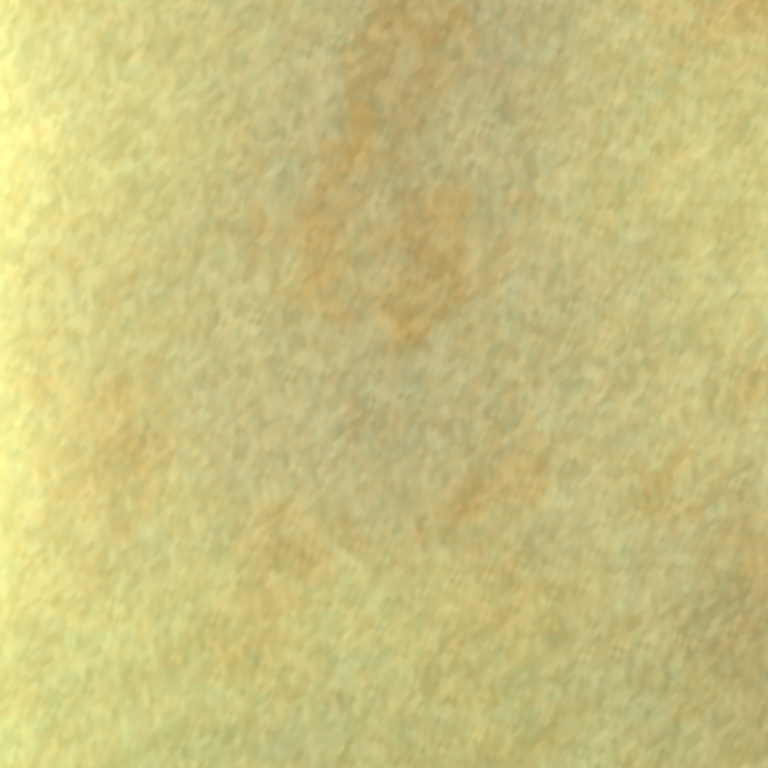
A Shadertoy shader for this texture:

```glsl
// Soft, mottled yellow skin-like surface: a bright left rim, a shaded
// diagonal valley, ochre blotches from warped fractal noise, and a fine
// slanted grain with slight colour variation laid over everything.

#define SHADE_COLOR vec3(0.715, 0.675, 0.490)
#define PALE_COLOR  vec3(0.835, 0.805, 0.520)
#define GLOW_COLOR  vec3(0.990, 0.970, 0.620)
#define OCHRE_COLOR vec3(0.785, 0.665, 0.400)
#define BLOTCH_SCALE 7.0
#define BLOTCH_AMOUNT 0.62
#define GRAIN_SCALE 75.0
#define GRAIN_CONTRAST 0.125
#define TINT_CONTRAST 0.045
#define SLANT 0.45

float hash(vec2 cell) {
    return fract(sin(dot(cell, vec2(127.1, 311.7))) * 43758.5453);
}

float noise(vec2 p) {
    vec2 cell = floor(p);
    vec2 f = fract(p);
    f = f * f * f * (f * (f * 6.0 - 15.0) + 10.0);
    float low = mix(hash(cell), hash(cell + vec2(1.0, 0.0)), f.x);
    float high = mix(hash(cell + vec2(0.0, 1.0)), hash(cell + 1.0), f.x);
    return mix(low, high, f.y);
}

mat2 rotation(float angle) {
    float c = cos(angle), s = sin(angle);
    return mat2(c, s, -s, c);
}

float fbm(vec2 p) {
    float sum = 0.0, weight = 0.5;
    for (int octave = 0; octave < 4; octave++) {
        sum += weight * noise(p);
        p = rotation(0.6) * p * 2.03 + 17.3;
        weight *= 0.5;
    }
    return sum / 0.9375;
}

float bump(vec2 p, vec2 center, vec2 radius) {
    vec2 d = (p - center) / radius;
    return exp(-dot(d, d));
}

// Broad light and shade, 0 in the valley and 1 on the lit areas
float lighting(vec2 uv) {
    float axis = 0.42 + 0.25 * (uv.y - 0.3);
    float offset = (uv.x - axis) / 0.23;
    float valley = exp(-offset * offset) * smoothstep(0.12, 0.75, uv.y);
    float corner = bump(uv, vec2(1.05, 0.12), vec2(0.28, 0.25));
    float rightLight = bump(uv, vec2(1.0, 0.75), vec2(0.25, 0.35));
    float leftLight = bump(uv, vec2(0.0, 0.55), vec2(0.28, 0.6));
    return 0.56 - 0.46 * valley - 0.45 * corner
         + 0.30 * rightLight + 0.30 * leftLight;
}

// Warm patches, taller than wide and leaning to the right
float blotches(vec2 uv) {
    vec2 p = rotation(SLANT) * uv * vec2(1.0, 0.95);
    p *= vec2(1.0, 0.65) * BLOTCH_SCALE;
    p += 0.7 * vec2(fbm(p + 5.2), fbm(p + 31.7));
    float patches = smoothstep(0.43, 0.74, fbm(p + 9.0));
    float region = 0.55 + 0.45 * smoothstep(0.05, 0.5, uv.y);
    return patches * region;
}

// Fine slanted fibres and pores, centred on zero
float grain(vec2 uv) {
    vec2 p = rotation(SLANT) * uv * vec2(1.0, 0.9);
    p += 0.006 * vec2(noise(uv * 30.0), noise(uv * 30.0 + 40.0));
    p *= vec2(1.0, 0.7) * GRAIN_SCALE;
    float coarse = noise(p) - 0.5;
    float fine = noise(rotation(0.7) * p * 1.9 + 11.0) - 0.5;
    float soft = noise(p * 0.4 + 63.0) - 0.5;
    return 0.5 * coarse + 0.55 * fine + 0.25 * soft;
}

void mainImage(out vec4 fragColor, in vec2 fragCoord) {
    vec2 uv = fragCoord / iResolution.xy;

    // Large tones with cloudy unevenness
    float cloud = fbm(uv * 5.0 + 20.0) - 0.5;
    float light = lighting(uv) + 0.55 * cloud;
    vec3 color = mix(SHADE_COLOR, PALE_COLOR, clamp(light, -0.1, 1.25));

    // Ochre blotches, dimmed a little by the local shade
    vec3 ochre = OCHRE_COLOR * (0.95 + 0.10 * light);
    color = mix(color, ochre, BLOTCH_AMOUNT * blotches(uv));

    // Lit rim along the left edge
    float rim = exp(-uv.x * 9.0) * (0.55 + 0.45 * smoothstep(0.0, 0.45, uv.y));
    color = mix(color, GLOW_COLOR, clamp(rim * (1.0 + 0.8 * cloud), 0.0, 1.0));

    // Greener cast toward the bottom
    color += vec3(-0.022, 0.004, -0.012) * (1.0 - smoothstep(0.0, 0.45, uv.y));

    // Grain and small warm-to-green tint shifts
    float tint = noise(uv * 42.0 + 7.0) + noise(uv * 95.0 + 3.0) - 1.0;
    color += GRAIN_CONTRAST * grain(uv) * vec3(1.0, 1.0, 0.9);
    color += TINT_CONTRAST * tint * vec3(0.5, -0.25, -0.6);

    fragColor = vec4(clamp(color, 0.0, 1.0), 1.0);
}
```
